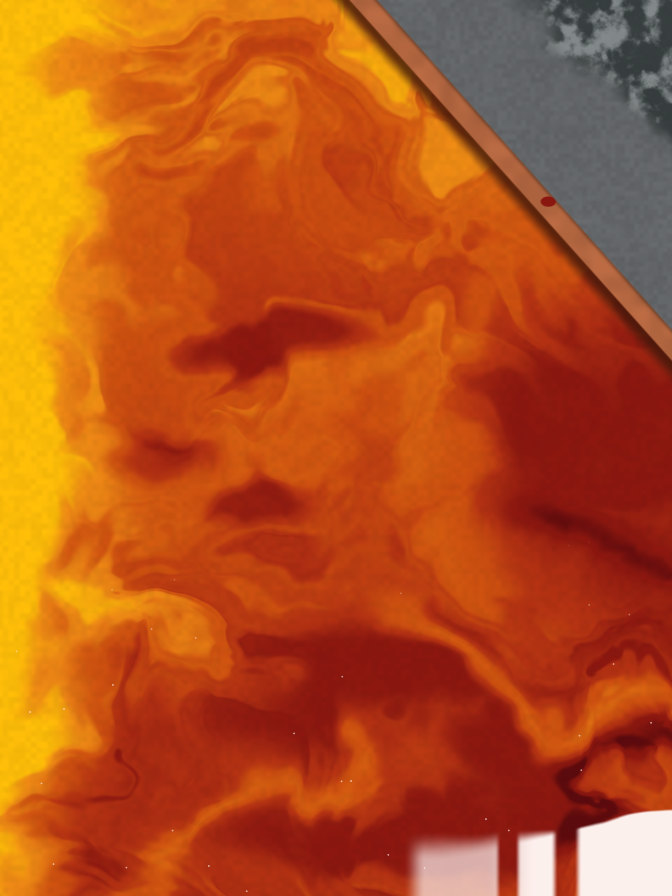
Give the GLSL for this texture, as a Shadertoy shader.

```glsl
const vec3 YELLOW  = vec3(0.98, 0.73, 0.03);
const vec3 AMBER   = vec3(0.91, 0.52, 0.08);
const vec3 ORANGE  = vec3(0.79, 0.31, 0.06);
const vec3 RED     = vec3(0.69, 0.19, 0.07);
const vec3 CRIMSON = vec3(0.54, 0.09, 0.06);
const vec3 MAROON  = vec3(0.36, 0.04, 0.05);
const vec3 WOOD    = vec3(0.70, 0.40, 0.25);
const vec3 SLATE   = vec3(0.39, 0.40, 0.41);
const vec3 GLARE   = vec3(0.99, 0.94, 0.93);

const vec2  RAIL_START  = vec2(0.39, 1.0);
const vec2  RAIL_NORMAL = vec2(0.746, 0.667);
const float RAIL_WIDTH  = 0.023;
const float SWIRL_SCALE = 3.6;
const float SWIRL_SHIFT = 0.20;

// Dark pools: centre, radii
const vec4 POOLS[7] = vec4[7](
    vec4(0.69, 0.47, 0.17, 0.22), vec4(0.32, 0.62, 0.10, 0.034),
    vec4(0.18, 0.485, 0.06, 0.042), vec4(0.28, 0.42, 0.07, 0.028),
    vec4(0.39, 0.23, 0.15, 0.085), vec4(0.55, 0.15, 0.10, 0.10),
    vec4(0.43, 0.07, 0.16, 0.055));

float hash(vec2 p) {
    vec3 h = fract(vec3(p.xyx) * 0.1031);
    h += dot(h, h.yzx + 33.33);
    return fract((h.x + h.y) * h.z);
}

float noise(vec2 p) {
    vec2 i = floor(p), f = fract(p);
    f = f * f * f * (f * (f * 6.0 - 15.0) + 10.0);
    return mix(mix(hash(i), hash(i + vec2(1, 0)), f.x),
               mix(hash(i + vec2(0, 1)), hash(i + vec2(1, 1)), f.x), f.y);
}

float fbm(vec2 p) {
    float sum = 0.0, amp = 0.53;
    for (int i = 0; i < 4; i++) {
        sum += amp * noise(p);
        p = mat2(1.6, 1.2, -1.2, 1.6) * p + 7.3;
        amp *= 0.48;
    }
    return sum;
}

vec2 fbm2(vec2 p) { return vec2(fbm(p + 11.0), fbm(p + vec2(35.2, 21.3))); }

float band(float x, float width) { return exp(-x * x / (width * width)); }

float segment(vec2 p, vec2 a, vec2 b) {
    vec2 ab = b - a;
    return length(p - a - ab * clamp(dot(p - a, ab) / dot(ab, ab), 0.0, 1.0));
}

// Tone 0 is yellow, tone 1 is maroon
vec3 paint(float tone) {
    vec3 c = mix(YELLOW, AMBER, smoothstep(0.03, 0.22, tone));
    c = mix(c, ORANGE, smoothstep(0.20, 0.45, tone));
    c = mix(c, RED, smoothstep(0.44, 0.63, tone));
    c = mix(c, CRIMSON, smoothstep(0.61, 0.79, tone));
    return mix(c, MAROON, smoothstep(0.80, 1.0, tone));
}

vec3 liquid(vec2 p) {
    // Twice folded noise makes the swirls
    vec2 fold = fbm2(p * SWIRL_SCALE);
    vec2 swirl = fbm2(p * SWIRL_SCALE + 2.6 * fold);
    float marble = fbm(p * SWIRL_SCALE * 0.9 + 3.0 * swirl);
    vec2 q = p + SWIRL_SHIFT * (swirl - 0.5);

    float tone = mix(0.52, 0.37, smoothstep(0.45, 0.85, p.y));
    tone += 0.75 * (marble - 0.5) + 0.04 * sin(34.0 * marble + 9.0 * swirl.x);

    float pool = 0.0;
    for (int i = 0; i < 7; i++) {
        float r = length((q - POOLS[i].xy) / POOLS[i].zw);
        pool = max(pool, 1.0 - smoothstep(0.45, 1.25, r));
    }
    tone = mix(tone, 0.77 + 0.22 * (marble - 0.5), 0.92 * pool);

    // Dark currents
    float dip = 0.45 - 0.07 * smoothstep(0.57, 0.75, q.x);
    tone += 0.2 * band(q.y - dip, 0.018) * smoothstep(0.55, 0.62, q.x);
    tone += 0.4 * band(segment(q, vec2(0.61, 0.09), vec2(0.78, 0.15)), 0.022);

    // Amber currents
    float course = 0.32 - 0.18 * smoothstep(0.38, 0.66, q.x)
                 + 0.06 * smoothstep(0.65, 0.76, q.x);
    float amber = band(q.y - course, 0.023) * smoothstep(0.36, 0.46, q.x);
    amber = max(amber, band(segment(q, vec2(0.12, 0.01), vec2(0.36, 0.14)), 0.014));
    amber = max(amber, 0.6 * band(segment(q, vec2(0.53, 0.60), vec2(0.55, 0.69)), 0.014));
    tone = mix(tone, 0.27 + 0.4 * (marble - 0.5), 0.85 * amber);

    tone *= smoothstep(-0.01, 0.16, q.x + 0.12 * (marble - 0.5));
    vec3 c = paint(tone) * (0.97 + 0.06 * noise(p * 160.0));

    // Window glare broken by two dark bars
    float top = 0.072 + 0.03 * smoothstep(0.62, 0.75, p.x) + 0.03 * (swirl.y - 0.5);
    float bars = max(band(p.x - 0.567, 0.013), band(p.x - 0.632, 0.015));
    float soft = mix(0.035, 0.004, smoothstep(0.50, 0.66, p.x));
    float glare = (1.0 - smoothstep(top - soft, top, p.y))
                * smoothstep(0.45, 0.475, p.x) * (1.0 - smoothstep(0.25, 0.7, bars));
    c = mix(c, GLARE, glare * mix(0.7, 1.0, smoothstep(0.54, 0.60, p.x)));

    // Tiny glints
    vec2 cell = p * 75.0, id = floor(cell);
    vec2 offset = 0.3 + 0.4 * vec2(hash(id + 3.0), hash(id + 8.0));
    float glint = 1.0 - smoothstep(0.03, 0.12, length(fract(cell) - offset));
    float lit = step(0.975, hash(id)) * (1.0 - smoothstep(0.2, 0.45, p.y));
    return mix(c, GLARE, 0.6 * glint * lit);
}

// Slate ground with a frothy far corner
vec3 ground(vec2 p, float d) {
    float rough = fbm(p * 55.0);
    vec3 c = SLATE * (0.92 + 0.16 * fbm(p * 9.0) + 0.10 * (noise(p * 190.0) - 0.5));
    float froth = smoothstep(0.13, 0.16, d + 0.07 * (fbm(p * 13.0) - 0.5));
    vec3 foam = mix(vec3(0.16, 0.19, 0.19), vec3(0.55, 0.58, 0.58), smoothstep(0.42, 0.72, rough));
    return mix(c, foam, 0.75 * froth);
}

void mainImage(out vec4 fragColor, in vec2 fragCoord) {
    vec2 p = fragCoord / iResolution.y;
    float aa = 1.2 / iResolution.y;
    float d = dot(p - RAIL_START, RAIL_NORMAL);

    // Liquid, rail shadow, wood, ground
    vec3 c = liquid(p);
    c = mix(c, vec3(0.25, 0.09, 0.04), 0.8 * smoothstep(-0.020, -0.003, d));
    vec3 wood = WOOD * (0.94 + 0.12 * noise(p * 60.0));
    wood *= 1.0 - 0.3 * band(d - RAIL_WIDTH, 0.003);
    float drip = length((p - vec2(0.612, 0.775)) / vec2(0.009, 0.006));
    wood = mix(wood, CRIMSON, 1.0 - smoothstep(0.8, 1.1, drip));
    c = mix(c, wood, smoothstep(-aa, aa, d));
    c = mix(c, ground(p, d), smoothstep(-aa, aa, d - RAIL_WIDTH));
    fragColor = vec4(c, 1.0);
}
```
